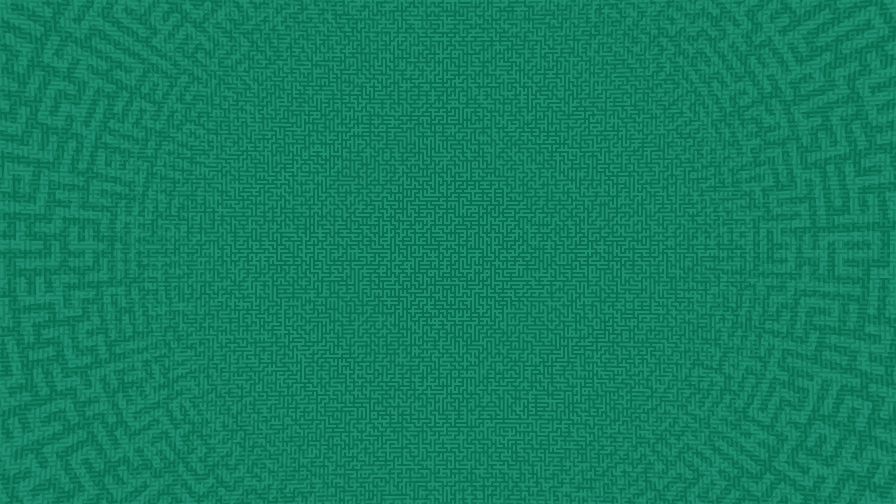
A WebGL 2 fragment shader for this pattern:

```glsl
#version 300 es
precision highp float;

uniform vec2 u_resolution;
out vec4 fragColor;

float hash(vec2 p) {
    vec3 q = fract(vec3(p.xyx) * 0.1031);
    q += dot(q, q.yzx + 33.33);
    return fract((q.x + q.y) * q.z);
}

// Direction chosen by a node: 0 right, 1 up, 2 left, 3 down
float heading(vec2 node) {
    return floor(hash(node + 400.0) * 4.0);
}

// Unbiased maze: a wall joins two nodes when either one points at the other
float maze(vec2 p) {
    vec2 cell = floor(p);
    vec2 parity = mod(cell, 2.0);
    vec2 node = floor(cell / 2.0);
    if (parity.x == parity.y) return 1.0 - parity.x;
    float near = heading(node);
    float far = heading(node + parity);
    return near == parity.y || far == parity.y + 2.0 ? 1.0 : 0.0;
}

// Fine maze that opens up slightly away from the centre
float fineMaze(vec2 p) {
    return maze(p * (1.0 - 0.1 * dot(p, p)) * 252.0);
}

// Log-polar maze: walls follow circles and rays, and grow with the radius
float polarMaze(vec2 p) {
    return maze(vec2(atan(p.x, p.y), log(length(p) + 0.001)) * 46.0);
}

void main() {
    vec2 p = (gl_FragCoord.xy - 0.5 * u_resolution) / u_resolution.y;
    float pixel = 1.0 / u_resolution.y;

    // Average samples within the pixel to smooth the walls
    float fine = 0.0;
    float coarse = 0.0;
    for (int i = 0; i < 9; i++) {
        vec2 offset = (vec2(i % 3, i / 3) - 1.0) * pixel / 3.0;
        fine += fineMaze(p + offset) / 9.0;
        coarse += polarMaze(p + offset) / 9.0;
    }

    // The polar maze emerges toward the left and right sides
    float outer = smoothstep(0.28, 0.75, length(p));
    float tone = 0.5 + (fine - 0.47) * mix(1.05, 0.65, outer);
    tone += (coarse - 0.47) * 0.55 * outer;

    // Faint seam below the centre and a thin rim
    float seam = 1.0 - smoothstep(0.001, 0.004, abs(p.x));
    tone += 0.2 * seam * smoothstep(0.15, 0.4, -p.y);
    vec2 inset = 0.5 * u_resolution / u_resolution.y - abs(p);
    tone += 0.2 * (1.0 - smoothstep(0.001, 0.005, min(inset.x, inset.y)));

    vec3 darkGreen = vec3(0.03, 0.435, 0.315);
    vec3 lightGreen = vec3(0.12, 0.565, 0.445);
    fragColor = vec4(mix(darkGreen, lightGreen, clamp(tone, 0.0, 1.0)), 1.0);
}
```
